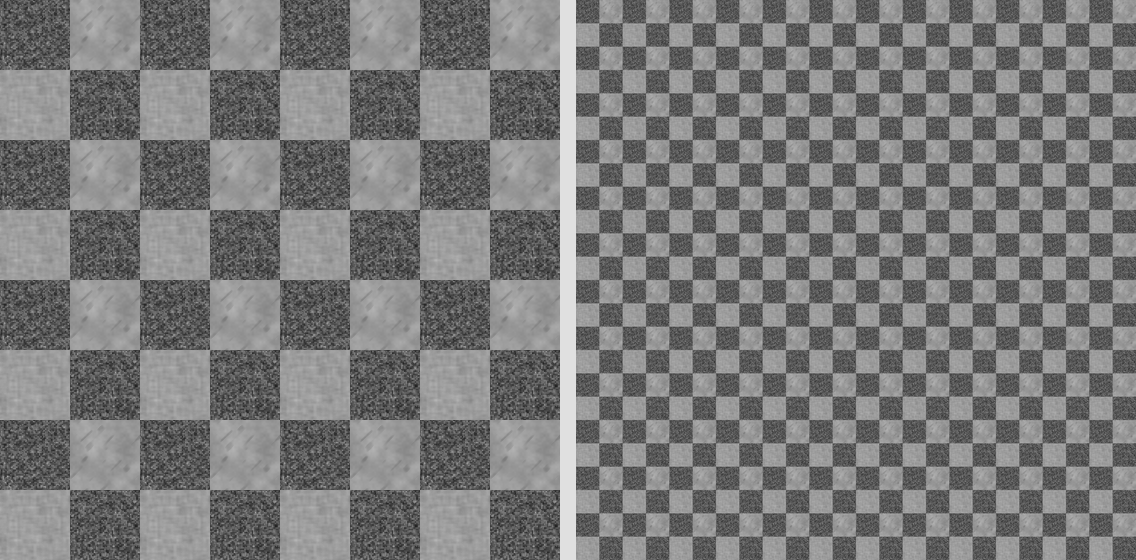
Left, the tile; right, the same tile 3 across and 3 down.
Write a WebGL 2 fragment shader that draws this pattern.

```glsl
#version 300 es
precision highp float;

#define CELLS 8.0
#define DARK_GREY 0.335
#define LIGHT_GREY 0.61
#define GRAIN_CONTRAST 0.46
#define SPECK_STRENGTH 0.14
#define WEAVE_CONTRAST 0.16
#define STAIN_CONTRAST 0.19
#define SCRATCH_STRENGTH 0.09

uniform vec2 u_resolution;
out vec4 fragColor;

float hash(vec2 p) {
    return fract(sin(dot(p, vec2(127.1, 311.7))) * 43758.5453);
}

// Value noise over a unit square, wrapping after a whole number of lattice steps
float wrapNoise(vec2 unit, vec2 period, float seed) {
    vec2 q = unit * period;
    vec2 i = floor(q);
    vec2 f = fract(q);
    f = f * f * (3.0 - 2.0 * f);
    vec2 a = mod(i, period);
    vec2 b = mod(i + 1.0, period);
    float low = mix(hash(a + seed), hash(vec2(b.x, a.y) + seed), f.x);
    float high = mix(hash(vec2(a.x, b.y) + seed), hash(b + seed), f.x);
    return mix(low, high, f.y);
}

float fbm(vec2 unit, vec2 period, float seed) {
    float sum = 0.0;
    float weight = 0.5;
    for (int octave = 0; octave < 4; octave++) {
        sum += weight * (wrapNoise(unit, period, seed) - 0.5);
        period *= 2.0;
        weight *= 0.65;
        seed += 17.0;
    }
    return sum;
}

float segmentDistance(vec2 p, vec2 a, vec2 b) {
    vec2 along = b - a;
    float t = clamp(dot(p - a, along) / dot(along, along), 0.0, 1.0);
    return length(p - a - along * t);
}

// Coarse carpet-like speckle with a few faint scratches
float darkTile(vec2 unit) {
    float grain = 0.65 * wrapNoise(unit, vec2(92.0), 3.0)
                + 0.35 * wrapNoise(unit, vec2(57.0), 41.0) - 0.5;
    float specks = smoothstep(0.66, 0.95, wrapNoise(unit, vec2(74.0), 23.0));
    float scratches = 0.0;
    for (int k = 0; k < 2; k++) {
        vec2 start = vec2(0.02 + 0.03 * float(k), 0.565 + 0.025 * float(k));
        float d = segmentDistance(unit, start, start + vec2(0.06, -0.05));
        scratches += 1.0 - smoothstep(0.001, 0.007, d);
    }
    return DARK_GREY + GRAIN_CONTRAST * grain + SPECK_STRENGTH * specks
         + SCRATCH_STRENGTH * scratches;
}

// Fine crossed threads over soft mottling
float wovenTile(vec2 unit) {
    float threads = wrapNoise(unit, vec2(52.0, 14.0), 7.0)
                  + wrapNoise(unit, vec2(22.0, 64.0), 11.0) - 1.0;
    return LIGHT_GREY + WEAVE_CONTRAST * (0.4 * threads + 0.7 * fbm(unit, vec2(14.0), 53.0));
}

// Cloudy surface with slanted creases, a pale patch and a shaded side
float stainedTile(vec2 unit) {
    vec2 slanted = vec2(unit.x + unit.y, unit.y - unit.x);
    float crease = wrapNoise(slanted, vec2(9.0, 26.0), 31.0);
    float clouds = fbm(unit, vec2(9.0), 67.0);
    vec2 local = fract(unit * 2.0);
    vec2 toPale = local - vec2(0.27, 0.77);
    vec2 toShade = local - vec2(0.85, 0.55);
    float patches = 0.05 * exp(-40.0 * dot(toPale, toPale))
                  - 0.035 * exp(-18.0 * dot(toShade, toShade));
    return LIGHT_GREY + STAIN_CONTRAST * clouds + patches
         - 0.08 * smoothstep(0.72, 0.98, crease);
}

void main() {
    vec2 uv = gl_FragCoord.xy / u_resolution;
    vec2 cell = uv * CELLS;
    vec2 unit = fract(cell * 0.5);

    // Antialiased sign of each axis: +1 in even cells, -1 in odd ones
    vec2 edge = 0.5 - abs(mod(cell + 0.5, 2.0) - 1.0);
    vec2 parity = clamp(2.0 * edge * u_resolution / CELLS, -1.0, 1.0);
    float darkMask = 0.5 - 0.5 * parity.x * parity.y;

    float light = mix(stainedTile(unit), wovenTile(unit), 0.5 + 0.5 * parity.y);
    float grey = mix(light, darkTile(unit), darkMask);
    fragColor = vec4(vec3(clamp(grey, 0.0, 1.0)), 1.0);
}
```
